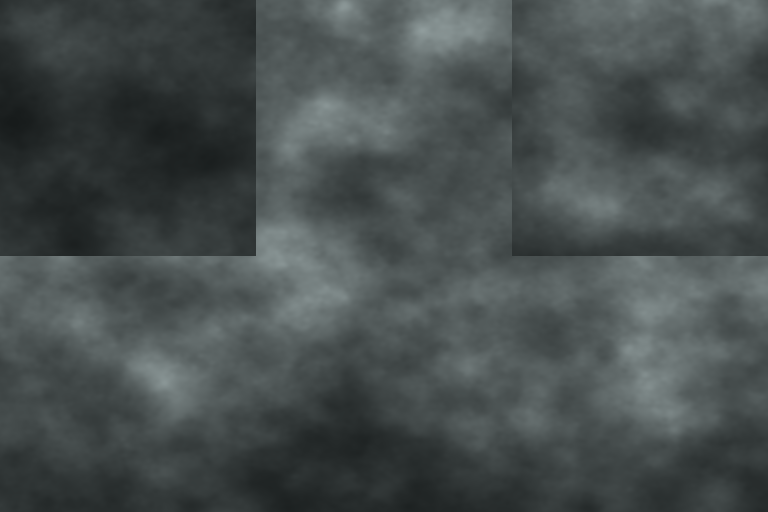
A WebGL 1 fragment shader for this texture:

```glsl
precision highp float;
// Soft grey-green storm clouds with two darker panels set into the upper corners.

uniform vec2 u_resolution;

#define CLOUD_SCALE vec2(4.6, 6.0)   // cloud cells per canvas height
#define DETAIL_GAIN 0.52             // strength of each finer layer
#define CONTRAST 0.47                // depth of light and dark patches
#define SKY_TOP 0.385                // brightness of the open sky
#define SKY_BOTTOM 0.195
#define LEFT_PANEL 0.215
#define RIGHT_PANEL_TOP 0.31
#define RIGHT_PANEL_BOTTOM 0.205
#define SHADOW vec3(0.15, 0.17, 0.17)
#define LIGHT vec3(0.44, 0.48, 0.48)

vec3 hash3(vec2 cell) {
  vec3 h = fract(vec3(cell.xyx) * vec3(0.1031, 0.1030, 0.0973));
  h += dot(h, h.yxz + 33.33);
  return fract((h.xxy + h.yzz) * h.zyx);
}

// Cellular noise: one soft light or dark puff scattered in each cell
float puffs(vec2 p) {
  vec2 cell = floor(p);
  float sum = 0.0;
  for (int y = -1; y <= 1; y++) {
    for (int x = -1; x <= 1; x++) {
      vec2 neighbour = cell + vec2(float(x), float(y));
      vec3 random = hash3(neighbour);
      vec2 d = p - neighbour - random.xy;
      float falloff = max(0.0, 1.0 - dot(d, d));
      sum += (random.z * 2.0 - 1.0) * falloff * falloff * falloff;
    }
  }
  return sum;
}

// Layers of puffs, each finer, fainter and turned
float clouds(vec2 p) {
  mat2 turn = mat2(0.8, 0.6, -0.6, 0.8);
  float sum = 0.0;
  float strength = 1.0;
  p = p * CLOUD_SCALE + 40.0;
  for (int i = 0; i < 5; i++) {
    sum += strength * puffs(p);
    p = turn * p * 2.03 + 17.3;
    strength *= DETAIL_GAIN;
  }
  return sum;
}

float shade(float base, vec2 p) {
  return base * exp(CONTRAST * clouds(p));
}

void main() {
  vec2 uv = gl_FragCoord.xy / u_resolution;
  vec2 p = gl_FragCoord.xy / u_resolution.y;
  vec2 pixel = 0.5 / u_resolution;

  // Open sky: bright above, fading towards the bottom
  float sky = shade(mix(SKY_BOTTOM, SKY_TOP, smoothstep(-0.05, 0.5, uv.y)), p);

  // Corner panels, each with its own clouds
  float isRight = step(0.5, uv.x);
  float height = smoothstep(0.5, 1.0, uv.y);
  float rightBase = mix(RIGHT_PANEL_BOTTOM, RIGHT_PANEL_TOP, height);
  float panel = shade(mix(LEFT_PANEL, rightBase, isRight), p + vec2(5.0 + 4.0 * isRight, 9.0));

  // Crisp seams at the thirds and at half height
  float side = abs(uv.x - 0.5) - 1.0 / 6.0;
  float inPanel = smoothstep(-pixel.x, pixel.x, side) * smoothstep(-pixel.y, pixel.y, uv.y - 0.5);

  float brightness = mix(sky, panel, inPanel);
  float tone = (brightness - SHADOW.g) / (LIGHT.g - SHADOW.g);
  gl_FragColor = vec4(mix(SHADOW, LIGHT, max(tone, -0.25)), 1.0);
}
```
